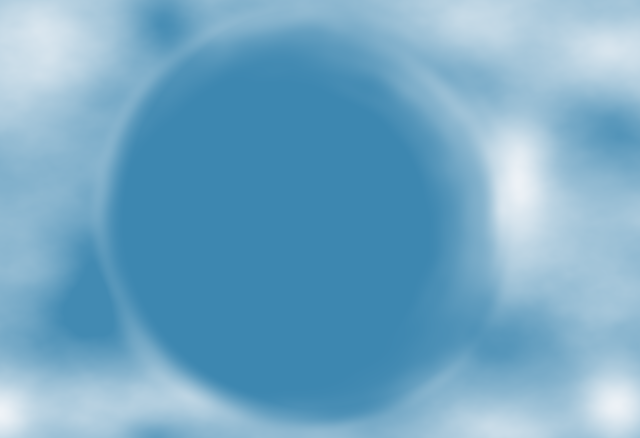
Write a WebGL 1 fragment shader that draws this background.

```glsl
precision highp float;

uniform vec2 u_resolution;

const vec3 DEEP_BLUE = vec3(0.238, 0.528, 0.690);
const vec3 CLOUD_WHITE = vec3(0.99, 0.985, 0.99);

// Positions are in canvas heights, with the frame 1.463 wide.
const vec2 FRAME_CENTER = vec2(0.7315, 0.5);
const vec2 RING_CENTER = vec2(0.697, 0.5);
const vec2 RING_EDGE = vec2(0.41, 0.49);
const vec2 HOLE_CENTER = vec2(0.62, 0.456);
const vec2 HOLE_EDGE = vec2(0.345, 0.56);

const float BASE_COVER = 0.42;
const float CLOUD_CONTRAST = 0.42;
const vec2 CLOUD_SCALE = vec2(4.5, 6.5);
const float STREAK_SCALE = 24.0;
const float STREAK_CONTRAST = 0.55;
const float STREAK_ARC = 0.7;
const int STREAK_STEPS = 14;

float hash(vec2 p) {
  return fract(sin(dot(p, vec2(127.1, 311.7))) * 43758.55);
}

float noise(vec2 p) {
  vec2 cell = floor(p);
  vec2 f = fract(p);
  f = f * f * f * (f * (f * 6.0 - 15.0) + 10.0);
  float low = mix(hash(cell), hash(cell + vec2(1.0, 0.0)), f.x);
  float high = mix(hash(cell + vec2(0.0, 1.0)), hash(cell + 1.0), f.x);
  return mix(low, high, f.y);
}

// Layered noise centred on zero
float fbm(vec2 p) {
  float sum = 0.0;
  float amplitude = 0.5;
  for (int i = 0; i < 5; i++) {
    sum += amplitude * (noise(p) - 0.5);
    p = mat2(1.6, 1.2, -1.2, 1.6) * p + 7.3;
    amplitude *= 0.47;
  }
  return sum;
}

float puff(vec2 p, vec2 center, vec2 size) {
  vec2 d = (p - center) / size;
  return exp(-dot(d, d));
}

// Broad banks of cloud
float banks(vec2 p) {
  float c = 0.38 * puff(p, vec2(0.10, 0.90), vec2(0.20, 0.15));
  c += 0.45 * puff(p, vec2(1.38, 0.88), vec2(0.13, 0.10));
  c += 0.30 * puff(p, vec2(1.08, 0.96), vec2(0.18, 0.09));
  c += 0.42 * puff(p, vec2(1.18, 0.58), vec2(0.08, 0.20));
  c += 0.45 * puff(p, vec2(0.00, 0.06), vec2(0.08, 0.09));
  c += 0.50 * puff(p, vec2(1.415, 0.075), vec2(0.09, 0.08));
  c += 0.28 * puff(p, vec2(0.27, 0.08), vec2(0.22, 0.08));
  c += 0.25 * puff(p, vec2(1.20, 0.02), vec2(0.20, 0.06));
  c += 0.15 * puff(p, vec2(0.48, 0.10), vec2(0.12, 0.06));
  return c;
}

// Openings where the blue shows through
float gaps(vec2 p) {
  float g = 0.35 * puff(p, vec2(0.375, 0.945), vec2(0.075, 0.09));
  g += 0.30 * puff(p, vec2(1.41, 0.69), vec2(0.11, 0.09));
  g += 0.35 * puff(p, vec2(0.18, 0.265), vec2(0.14, 0.09));
  g += 0.30 * puff(p, vec2(0.23, 0.40), vec2(0.07, 0.12));
  g += 0.32 * puff(p, vec2(1.15, 0.235), vec2(0.16, 0.10));
  g += 0.25 * puff(p, vec2(0.35, 0.00), vec2(0.07, 0.04));
  g += 0.12 * puff(p, vec2(0.29, 0.80), vec2(0.10, 0.10));
  g += 0.25 * puff(p, vec2(0.82, 0.07), vec2(0.15, 0.05));
  g += 0.10 * puff(p, vec2(0.90, 0.85), vec2(0.25, 0.06));
  return g;
}

// Noise smeared along arcs around the ring centre
float arcStreaks(vec2 offset) {
  float sum = 0.0;
  for (int i = 0; i < STREAK_STEPS; i++) {
    float a = STREAK_ARC * (float(i) / float(STREAK_STEPS - 1) - 0.5);
    vec2 turned = mat2(cos(a), sin(a), -sin(a), cos(a)) * offset;
    sum += noise(turned * STREAK_SCALE + 40.0) - 0.5;
  }
  return sum / float(STREAK_STEPS);
}

void main() {
  vec2 p = (gl_FragCoord.xy - 0.5 * u_resolution) / u_resolution.y + FRAME_CENTER;
  vec2 offset = p - RING_CENTER;
  float ringDistance = length(offset);

  // Cloud cover, with curved wisps near the ring
  float ringZone = 1.0 - smoothstep(0.45, 0.52, ringDistance);
  float texture = CLOUD_CONTRAST * fbm(p * CLOUD_SCALE + 3.0);
  float wisps = STREAK_CONTRAST * arcStreaks(offset);
  float cover = BASE_COVER + banks(p) - gaps(p) + mix(texture, wisps, ringZone);

  // Clear off-centre hole inside the ring
  float holeDistance = length(p - HOLE_CENTER) + 0.12 * wisps;
  float veil = max(smoothstep(HOLE_EDGE.x, HOLE_EDGE.y, holeDistance),
                   smoothstep(RING_EDGE.x, RING_EDGE.y, ringDistance));

  cover = clamp(cover, 0.03, 1.0) * veil;
  gl_FragColor = vec4(mix(DEEP_BLUE, CLOUD_WHITE, cover), 1.0);
}
```
